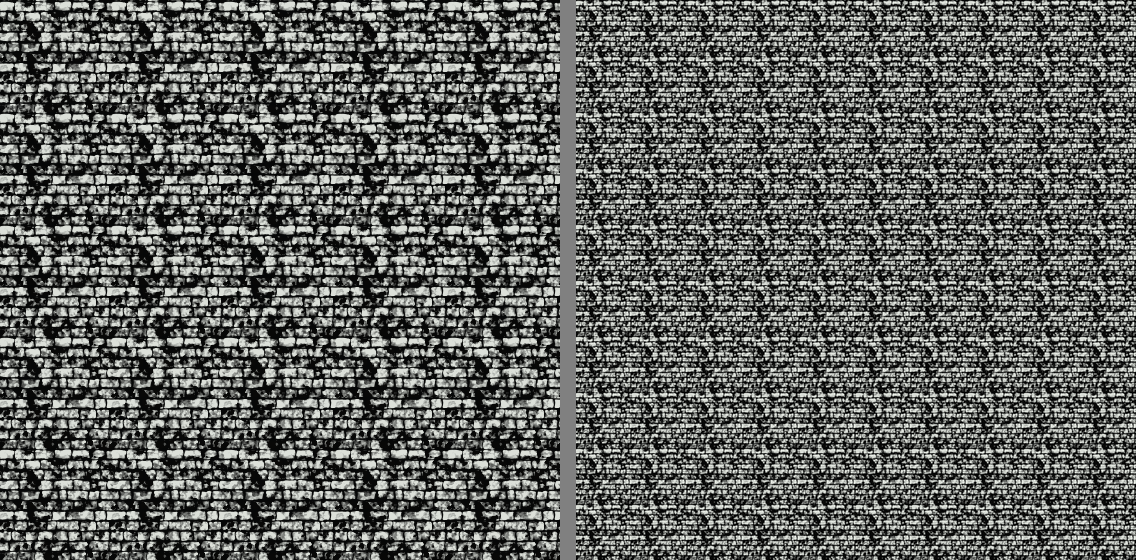
Left, the tile; right, the same tile 2 across and 2 down.
A WebGL 1 fragment shader for this texture:

```glsl
precision highp float;

uniform vec2 u_resolution;

const float TAU = 6.2831853;
const float ROWS = 11.0;

float hash(vec2 p) {
  return fract(sin(dot(p, vec2(12.99, 78.23)) + 1.7) * 4375.85);
}

// Scattered points with random values, blended smoothly and wrapping every n cells
float mottle(vec2 p, float n) {
  p *= n;
  vec2 cell = floor(p);
  float sum = 0.0;
  float total = 0.0;
  for (int y = -1; y <= 1; y++) {
    for (int x = -1; x <= 1; x++) {
      vec2 c = cell + vec2(float(x), float(y));
      vec2 w = mod(c, n);
      vec2 offset = c + vec2(hash(w), hash(w + 91.3)) - p;
      float weight = exp(-6.0 * dot(offset, offset));
      sum += weight * hash(w + 37.7);
      total += weight;
    }
  }
  return sum / total - 0.5;
}

// Irregular position of the vertical joint i in a row of n stones
float joint(float i, float row, float n) {
  return i + 0.55 * hash(vec2(mod(i, n), row + 17.0));
}

bool isRow(float row, vec3 choices) {
  return any(equal(vec3(row), choices));
}

void main() {
  // Five repeats each way, rows counted downwards
  vec2 uv = gl_FragCoord.xy / u_resolution;
  vec2 p = vec2(uv.x, 1.0 - uv.y) * 5.0;
  float broad = mottle(p, 15.0);
  float medium = mottle(p, 33.0);
  float fine = mottle(p, 64.0);

  // Slightly uneven courses
  vec2 q = p - vec2(0.0, 0.013);
  q.y += 0.003 * sin(TAU * (2.0 * p.x + 3.0 * p.y)) + 0.002 * sin(TAU * (7.0 * p.x - 2.0 * p.y));
  q.x += 0.003 * sin(TAU * (13.0 * p.y + 2.0 * p.x));
  float course = floor(q.y * ROWS);
  float row = mod(course, ROWS);

  // Stone between two joints
  float count = 6.0 + mod(row, 3.0);
  bool hasPale = isRow(row, vec3(0.0, 6.0, 8.0));
  float shift = hasPale || row == 3.0 ? 0.775 - 0.05 * count : hash(vec2(row, 5.0));
  float x = q.x * count + shift;
  float i = floor(x);
  if (x < joint(i, row, count)) i -= 1.0;
  float left = joint(i, row, count);
  float right = joint(i + 1.0, row, count);
  float middle = (0.5 * (left + right) - shift) / count;

  // Rounded outline, a little chipped
  vec2 halfSize = vec2(0.5 * (right - left) / count, 0.5 / ROWS) - vec2(0.0075, 0.0085);
  vec2 local = q - vec2(middle, (course + 0.5) / ROWS);
  vec2 e = abs(local) - halfSize + 0.013;
  float d = length(max(e, 0.0)) + min(max(e.x, e.y), 0.0) - 0.013;
  d -= 0.009 * medium + 0.006 * broad;
  float soft = max(0.005, 3.5 / u_resolution.x);
  float stone = smoothstep(soft, -soft, d);

  // Tone of each stone, with pale ones in some courses
  float tone = 0.58 + 0.22 * (hash(vec2(mod(i, count), row)) - 0.5);
  if (isRow(row, vec3(0.0, 4.0, 6.0))) tone += 0.1;
  if (isRow(row, vec3(2.0, 5.0, 10.0))) tone -= 0.15;
  float pale = smoothstep(0.0, 0.8, cos(2.0 * TAU * (middle - 0.05)));
  if (hasPale) tone += 0.2 * pale;
  if (row == 3.0) tone += 0.22 * pale * step(0.0, cos(TAU * (middle - 0.05)));

  // Grain, dark pits and shaded rims, weaker on pale stones
  float grain = 0.55 * broad + 0.6 * medium + 0.5 * fine;
  float pits = smoothstep(0.08, 0.25, -0.6 * broad - 0.6 * medium);
  float roughness = mix(1.15, 0.55, smoothstep(0.55, 0.85, tone));
  float shade = tone + roughness * (grain - 0.3 * pits);
  shade -= 0.12 * smoothstep(-0.018, 0.0, d);
  shade += 0.05 * smoothstep(0.02, -0.03, local.y);

  vec3 mortar = vec3(0.025, 0.027, 0.026);
  vec3 face = clamp(shade, 0.03, 0.87) * vec3(0.99, 1.01, 0.98);
  gl_FragColor = vec4(mix(mortar, face, stone), 1.0);
}
```
